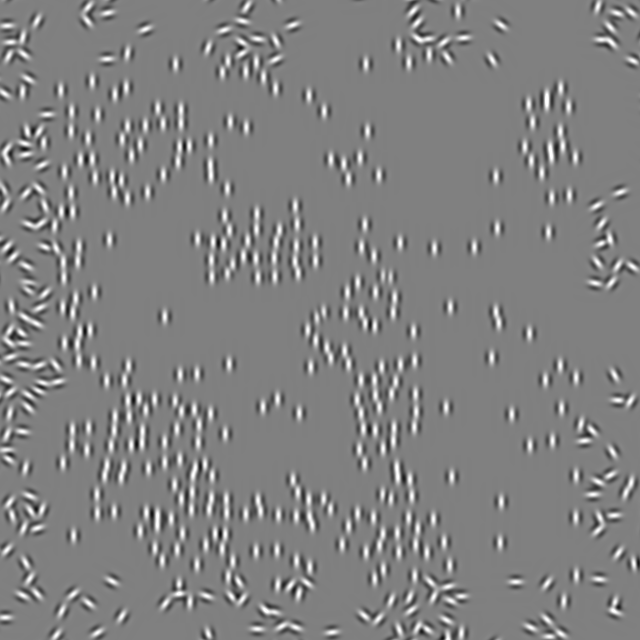
A Shadertoy shader for this pattern:

```glsl
// Scattered Gabor patches on grey: upright in the centre, randomly turned in the border.

const float PI = 3.14159265;
const float BACKGROUND = 0.5;
const float CONTRAST = 0.5;
const float CELLS = 38.0;        // scatter cells across the canvas
const float JITTER = 0.68;       // wander of a patch inside its cell
const float SIGMA = 0.007;       // width of the Gaussian envelope
const float WAVELENGTH = 0.019;  // period of the carrier wave
const float BORDER = 0.095;      // width of the disordered frame

float hash(vec2 p, float seed) {
    return fract(sin(dot(p, vec2(127.1, 311.7)) + seed * 74.7) * 43758.5453);
}

// Smooth value noise in 0..1
float valueNoise(vec2 p, float seed) {
    vec2 i = floor(p);
    vec2 f = fract(p);
    f = f * f * (3.0 - 2.0 * f);
    float low = mix(hash(i, seed), hash(i + vec2(1.0, 0.0), seed), f.x);
    float high = mix(hash(i + vec2(0.0, 1.0), seed), hash(i + vec2(1.0, 1.0), seed), f.x);
    return mix(low, high, f.y);
}

// Cosine stripe under a round Gaussian; angle 0 stands upright
float gabor(vec2 offset, float angle, float sigma, float wavelength) {
    float across = dot(offset, vec2(cos(angle), sin(angle)));
    float envelope = exp(-dot(offset, offset) / (2.0 * sigma * sigma));
    return envelope * cos(2.0 * PI * across / wavelength);
}

// Chance that a cell holds a patch, drifting into clumps and upright chains
float patchChance(vec2 cell) {
    float clump = valueNoise(cell * vec2(0.31, 0.17), 5.0);
    return mix(0.07, 0.66, smoothstep(0.3, 0.7, clump));
}

// Upright inside the frame, any direction within it
float patchAngle(vec2 cell, vec2 center, float border) {
    vec2 edge = min(center, 1.0 - center);
    float inFrame = step(min(edge.x, edge.y), border);
    return inFrame * PI * hash(cell, 4.0);
}

// Sum of all patches reaching a point
float patchField(vec2 uv, float cells) {
    vec2 home = floor(uv * cells);
    float total = 0.0;
    for (int y = -1; y <= 1; y++) {
        for (int x = -1; x <= 1; x++) {
            vec2 cell = home + vec2(x, y);
            if (hash(cell, 1.0) > patchChance(cell)) continue;
            vec2 jitter = vec2(hash(cell, 2.0), hash(cell, 3.0)) - 0.5;
            vec2 center = (cell + 0.5 + JITTER * jitter) / cells;
            float angle = patchAngle(cell, center, BORDER);
            total += gabor(uv - center, angle, SIGMA, WAVELENGTH);
        }
    }
    return total;
}

void mainImage(out vec4 fragColor, in vec2 fragCoord) {
    vec2 uv = fragCoord / iResolution.xy;
    float grey = BACKGROUND + CONTRAST * patchField(uv, CELLS);
    fragColor = vec4(vec3(clamp(grey, 0.0, 1.0)), 1.0);
}
```
